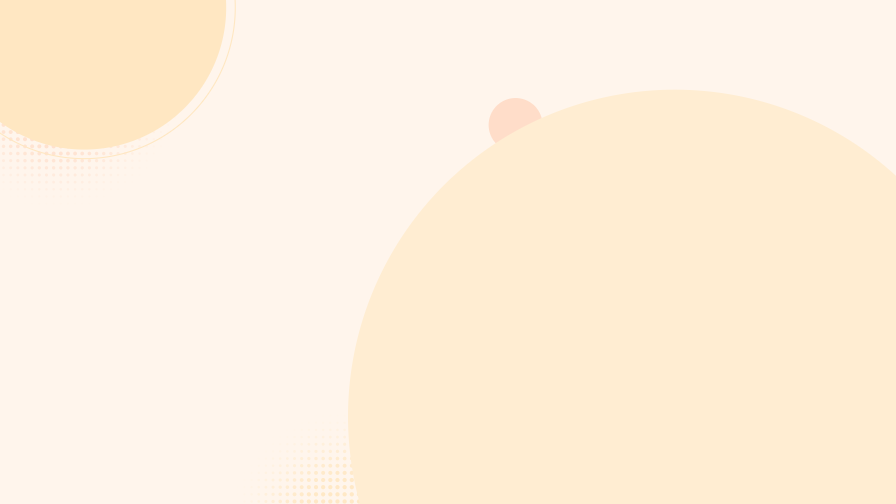
Write a WebGL 1 fragment shader that draws this background.

```glsl
precision highp float;

uniform vec2 u_resolution;

const vec3 CREAM = vec3(1.0, 0.962, 0.926);
const vec3 SAND = vec3(1.0, 0.929, 0.824);
const vec3 HONEY = vec3(1.0, 0.906, 0.761);
const vec3 PEACH = vec3(1.0, 0.867, 0.788);

// Antialiased coverage of a signed distance
float cover(float dist) {
  return clamp(0.5 - dist * u_resolution.y, 0.0, 1.0);
}

float disc(vec2 p, vec2 center, float radius) {
  return cover(length(p - center) - radius);
}

// Dot grid whose dots shrink and fade away from the center
float halftone(vec2 p, vec2 center, float radius, vec2 phase) {
  float pitch = 0.0142;
  vec2 cell = floor((p - phase) / pitch + 0.5);
  vec2 dotCenter = cell * pitch + phase;
  float strength = 1.0 - smoothstep(0.35, 1.0, length(dotCenter - center) / radius);
  float dotRadius = mix(0.0020, 0.0042, strength);
  return disc(p, dotCenter, dotRadius) * strength;
}

void main() {
  vec2 p = gl_FragCoord.xy / u_resolution.y;
  // Keep the composition spread across the full width
  p.x *= 1.7778 * u_resolution.y / u_resolution.x;

  vec2 corner = vec2(0.167, 0.985);
  vec3 color = CREAM;

  // Halftone patches
  color = mix(color, PEACH, 0.9 * halftone(p, vec2(0.116, 0.833), 0.265, vec2(0.007, 0.738)));
  color = mix(color, HONEY, 0.9 * halftone(p, vec2(0.695, -0.053), 0.255, vec2(0.556, 0.005)));

  // Corner disc with a thin outer ring
  float ring = abs(length(p - corner) - 0.2998) - 0.0011;
  color = mix(color, HONEY, cover(ring));
  color = mix(color, HONEY, disc(p, corner, 0.2818));

  // Small disc tucked behind the large one
  color = mix(color, PEACH, disc(p, vec2(1.023, 0.752), 0.0535));
  color = mix(color, SAND, disc(p, vec2(1.339, 0.1736), 0.6485));

  gl_FragColor = vec4(color, 1.0);
}
```
